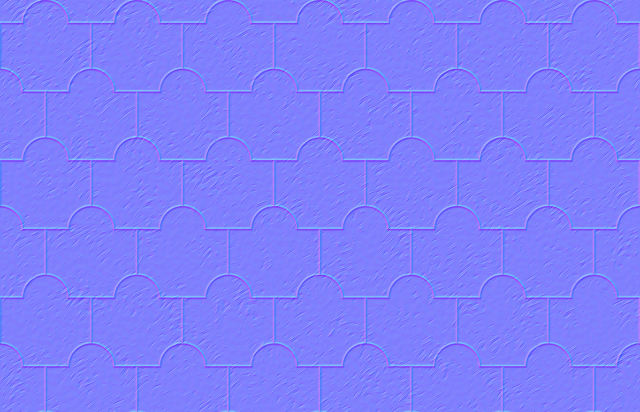
A WebGL 1 fragment shader for this texture map:

```glsl
precision highp float;
// Tangent-space normal map of staggered dome-topped paving with thin grooved joints and lightly scuffed stucco.

#define COLUMNS 7.0
#define ROWS 6.0
#define ROW_HEIGHT 0.75
#define DOME_RADIUS 0.25
#define GROOVE_WIDTH 0.0115
#define GROOVE_DEPTH vec2(1.2, 1.5)
#define SCRATCH_CELLS vec2(84.0, 126.0)
#define SCRATCH_HEIGHT 0.0036
#define GRAIN_CELLS vec2(110.0, 71.0)
#define GRAIN_HEIGHT 0.0018
#define PATCH_CELLS vec2(20.0, 13.0)
#define RELIEF_STEP 0.007

uniform vec2 u_resolution;

// Unit gradient at a lattice point, wrapped to the period.
vec2 latticeGradient(vec2 cell, vec2 period) {
  cell = mod(cell, period);
  float angle = 6.2831853 * fract(sin(dot(cell, vec2(127.1, 311.7))) * 43758.55);
  return vec2(cos(angle), sin(angle));
}

float gradientNoise(vec2 p, vec2 period) {
  vec2 i = floor(p), f = p - i;
  vec2 s = f * f * f * (f * (f * 6.0 - 15.0) + 10.0);
  vec2 e = vec2(1.0, 0.0);
  float a = dot(latticeGradient(i, period), f);
  float b = dot(latticeGradient(i + e.xy, period), f - e.xy);
  float c = dot(latticeGradient(i + e.yx, period), f - e.yx);
  float d = dot(latticeGradient(i + e.xx, period), f - e.xx);
  return mix(mix(a, b, s.x), mix(c, d, s.x), s.y);
}

// Stucco height: sparse slanted scratches, raised or cut, over fine grain.
float stuccoHeight(vec2 p) {
  vec2 uv = p / vec2(COLUMNS, ROWS * ROW_HEIGHT);
  float density = gradientNoise(uv * PATCH_CELLS, PATCH_CELLS);
  // A whole-period shear slants the scratches and still wraps.
  vec2 slanted = vec2(uv.x, uv.y + uv.x) * SCRATCH_CELLS;
  slanted.y += 2.5 * density;
  float scratch = gradientNoise(slanted, SCRATCH_CELLS);
  float bias = 0.25 * density;
  float raised = smoothstep(0.24, 0.62, scratch + bias);
  float cut = smoothstep(0.28, 0.62, bias - scratch);
  float grain = gradientNoise(uv * GRAIN_CELLS, GRAIN_CELLS);
  return SCRATCH_HEIGHT * (raised - cut) + GRAIN_HEIGHT * grain;
}

// Slope that faces away from rising stucco.
vec2 stuccoTilt(vec2 p) {
  vec2 e = vec2(RELIEF_STEP, 0.0);
  vec2 rise = vec2(stuccoHeight(p + e.xy) - stuccoHeight(p - e.xy),
                   stuccoHeight(p + e.yx) - stuccoHeight(p - e.yx));
  return -rise / (2.0 * RELIEF_STEP);
}

// Offsets from the closest point of a segment and of an upper half circle.
vec2 fromSegment(vec2 p, vec2 a, vec2 b) {
  vec2 ab = b - a;
  return p - a - ab * clamp(dot(p - a, ab) / dot(ab, ab), 0.0, 1.0);
}

vec2 fromDome(vec2 p, vec2 center) {
  vec2 q = p - center;
  return q.y < 0.0 ? q * (1.0 - DOME_RADIUS / max(length(q), 0.0001)) : vec2(1.0);
}

vec2 shorter(vec2 a, vec2 b) {
  return dot(a, a) < dot(b, b) ? a : b;
}

// Offset from the nearest joint; p is in tile widths, y pointing down.
vec2 fromGroove(vec2 p) {
  float row = floor(p.y / ROW_HEIGHT);
  float x = fract(p.x + 0.5 * mod(row, 2.0)) - 0.5;
  vec2 q = vec2(abs(x), p.y - row * ROW_HEIGHT);
  vec2 shoulder = vec2(0.5, DOME_RADIUS);

  vec2 o = fromDome(q, vec2(0.0, DOME_RADIUS));
  o = shorter(o, fromDome(q, vec2(0.5, ROW_HEIGHT + DOME_RADIUS)));
  o = shorter(o, fromSegment(q, vec2(DOME_RADIUS), shoulder));
  o = shorter(o, fromSegment(q, shoulder, vec2(0.5, ROW_HEIGHT)));
  o = shorter(o, fromSegment(q, vec2(0.0, -0.5), vec2(0.0)));
  o.x *= x < 0.0 ? -1.0 : 1.0;
  return o;
}

// Gaussian groove: both walls lean towards the joint.
vec2 grooveTilt(vec2 p) {
  vec2 o = fromGroove(p) / GROOVE_WIDTH;
  return -GROOVE_DEPTH * o * exp(-dot(o, o));
}

void main() {
  vec2 extent = vec2(COLUMNS, ROWS * ROW_HEIGHT);
  vec2 uv = gl_FragCoord.xy / u_resolution;
  vec2 p = vec2(uv.x, 1.0 - uv.y) * extent;

  // Average the thin grooves over the pixel.
  vec2 tilt = stuccoTilt(p);
  for (int j = -1; j <= 1; j++) {
    for (int i = -1; i <= 1; i++) {
      vec2 shift = vec2(float(i), float(j)) / 3.0;
      tilt += grooveTilt(p + shift * extent / u_resolution) / 9.0;
    }
  }

  // Green points down the canvas; blue is kept shallow.
  vec3 normal = normalize(vec3(tilt, 1.0));
  normal.z = mix(0.98, normal.z, 0.2);
  gl_FragColor = vec4(0.5 + 0.5 * normal, 1.0);
}
```
